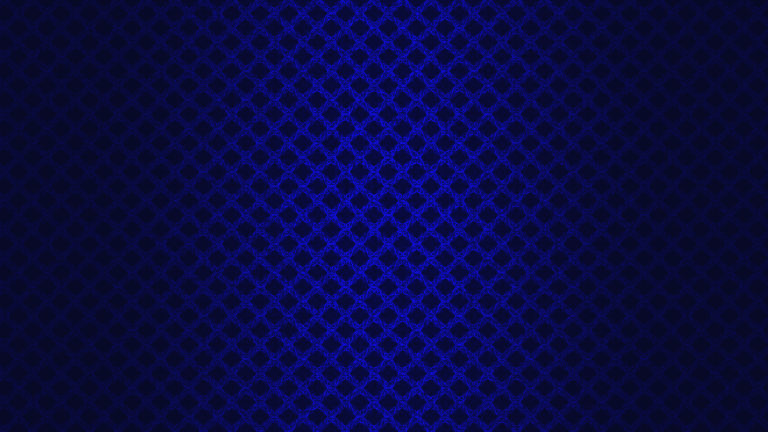
Reproduce this pattern procedurally as a WebGL 2 fragment shader.

```glsl
#version 300 es
precision highp float;
// Dark blue damask: a diagonal lattice of curling vines around dark diamonds,
// broken up by fine woven grain and lit by a soft upright glow in the middle.
// Cells, grain and glow are all periodic over the canvas, so it tiles.

uniform vec2 u_resolution;
out vec4 outColor;

const float TAU = 6.2831853;
const vec2 CELLS = vec2(27.0, 15.0);         // repeats across and down
const vec2 PHASE = vec2(0.15, 0.53);         // position of a dark diamond
const vec3 SHADOW_BLUE = vec3(0.028, 0.036, 0.13);
const vec3 BRIGHT_BLUE = vec3(0.055, 0.05, 0.82);
const float VINE_WIDTH = 0.036;              // half widths, lattice units
const float CURL_WIDTH = 0.03;
const float BAND_WIDTH = 0.17;
const float BAND_FILL = 0.38;                // dim cloth behind the vines
const vec2 GROUND_LIGHT = vec2(0.03, 0.13);  // unlit level, gain from glow
const vec2 THREAD_LIGHT = vec2(0.17, 0.80);
const float GLOW_POWER = 2.0;
const float GLOW_FALL_Y = 0.22;              // dimming at top and bottom
const vec2 GRAIN_GRID = vec2(216.0, 120.0);
const float GRAIN_AMOUNT = 0.85;
const vec2 WEAR_GRID = vec2(48.0, 27.0);
const float WEAR_AMOUNT = 0.22;

// Integer hash giving a unit gradient direction.
vec2 gradientAt(vec2 node, vec2 period) {
  uvec2 k = uvec2(mod(node, period));
  uint h = k.x * 1597334677u ^ k.y * 3812015801u;
  h = (h ^ (h >> 15)) * 2246822519u;
  h ^= h >> 13;
  float angle = TAU * float(h & 65535u) / 65536.0;
  return vec2(cos(angle), sin(angle));
}

// Gradient noise that wraps after the given number of nodes.
float wrappedNoise(vec2 p, vec2 period) {
  vec2 i = floor(p), f = p - i;
  vec2 w = f * f * f * (f * (f * 6.0 - 15.0) + 10.0);
  vec2 e = vec2(1.0, 0.0);
  float a = dot(gradientAt(i, period), f);
  float b = dot(gradientAt(i + e.xy, period), f - e.xy);
  float c = dot(gradientAt(i + e.yx, period), f - e.yx);
  float d = dot(gradientAt(i + e.xx, period), f - e.xx);
  return mix(mix(a, b, w.x), mix(c, d, w.x), w.y);
}

// Approximate distance to a leaf: an ellipse turned by an angle.
float leaf(vec2 p, vec2 radii, float angle) {
  float c = cos(angle), s = sin(angle);
  p = mat2(c, -s, s, c) * p;
  return (length(p / radii) - 1.0) * radii.y;
}

// Vine along one lattice edge: x runs along it, y across it.
float vine(vec2 p) {
  vec2 q = p.x < 0.0 ? -p : p;               // half-turn symmetry
  float stem = abs(q.y - 0.09 * sin(TAU * q.x)) * 0.87 - VINE_WIDTH;
  float curl = abs(length(q - vec2(0.27, -0.07)) - 0.085) - CURL_WIDTH;
  float leafA = leaf(q - vec2(0.10, -0.10), vec2(0.085, 0.035), -0.7);
  float leafB = leaf(q - vec2(0.37, 0.13), vec2(0.085, 0.035), 0.6);
  return min(min(stem, curl), min(leafA, leafB));
}

float coverage(float dist, float blur) {
  return 1.0 - smoothstep(-blur, blur, dist);
}

void main() {
  vec2 uv = gl_FragCoord.xy / u_resolution;
  vec2 cell = uv * CELLS - PHASE;
  float blur = 1.1 * CELLS.y / u_resolution.y;

  // Lattice axes run along the diagonals of a cell.
  vec2 axes = vec2(cell.x + cell.y, cell.y - cell.x);
  vec2 across = fract(axes) - 0.5;
  vec2 along = fract(axes + 0.5) - 0.5;

  // Both vine families, with a small bud on each crossing.
  float vines = min(vine(vec2(along.y, across.x)), vine(vec2(along.x, across.y)));
  float bud = length(across) - 0.075;
  float strokes = coverage(min(vines, bud), blur);

  // Soft cloth band with scalloped edges, leaving the diamonds dark.
  vec2 scallop = BAND_WIDTH + 0.035 * cos(2.0 * TAU * along.yx);
  vec2 edge = abs(across) - scallop;
  float band = coverage(min(edge.x, edge.y), blur + 0.05);
  float thread = max(strokes, band * BAND_FILL);

  // Grain and broad wear.
  float grain = wrappedNoise(uv * GRAIN_GRID, GRAIN_GRID);
  float wear = wrappedNoise(uv * WEAR_GRID, WEAR_GRID);
  float cloth = 1.0 + GRAIN_AMOUNT * grain + WEAR_AMOUNT * wear;

  // Periodic glow, strongest in the middle column.
  vec2 wave = 0.5 - 0.5 * cos(TAU * uv);
  float glow = pow(wave.x, GLOW_POWER) * (1.0 - GLOW_FALL_Y * (1.0 - wave.y));

  float ground = GROUND_LIGHT.x + GROUND_LIGHT.y * glow;
  float lit = THREAD_LIGHT.x + THREAD_LIGHT.y * glow;
  float light = clamp(mix(ground, lit, thread) * cloth, 0.0, 1.0);
  outColor = vec4(mix(SHADOW_BLUE, BRIGHT_BLUE, light), 1.0);
}
```
